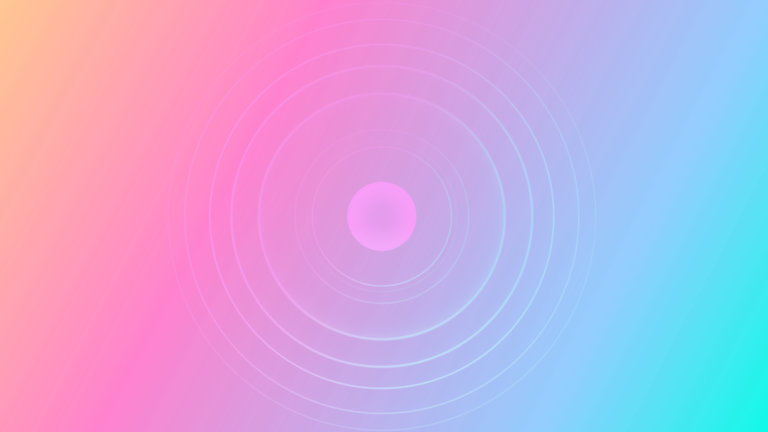
Write a Shadertoy shader that draws this background.

```glsl
// Glowing concentric rings around a soft orb on a diagonal pastel gradient.

const vec3 ORANGE = vec3(1.0, 0.78, 0.57);
const vec3 PINK   = vec3(1.0, 0.51, 0.81);
const vec3 SKY    = vec3(0.57, 0.81, 1.0);
const vec3 CYAN   = vec3(0.06, 0.98, 0.91);
const vec3 ORCHID = vec3(0.98, 0.62, 0.98);
const vec3 ICE    = vec3(0.69, 0.91, 1.0);

const vec2 SLOPE = vec2(0.884, -0.469); // direction of the colour ramp
const vec2 CENTRE = vec2(-0.005, -0.001);

// Each ring: radius, half width, strength, strength of its inward glow
const int RING_COUNT = 8;
const vec4 RINGS[RING_COUNT] = vec4[](
    vec4(0.161, 0.0013, 0.42, 0.04),
    vec4(0.174, 0.0020, 0.10, 0.00),
    vec4(0.201, 0.0017, 0.26, 0.03),
    vec4(0.284, 0.0032, 0.60, 0.26),
    vec4(0.348, 0.0027, 0.62, 0.10),
    vec4(0.398, 0.0019, 0.62, 0.06),
    vec4(0.456, 0.0016, 0.42, 0.04),
    vec4(0.495, 0.0012, 0.24, 0.02));

// Four-stop ramp, t from 0 to 1
vec3 ramp(float t) {
    vec3 c = mix(ORANGE, PINK, clamp(t / 0.33, 0.0, 1.0));
    c = mix(c, SKY, clamp((t - 0.33) / 0.445, 0.0, 1.0));
    return mix(c, CYAN, clamp((t - 0.775) / 0.225, 0.0, 1.0));
}

// Faint brushed streaks from layered sines
float streaks(float s) {
    return 0.5 * sin(s * 73.0) + 0.3 * sin(s * 131.0 + 1.7) + 0.2 * sin(s * 219.0 + 0.6);
}

// Smoothed coverage of a line around signed distance d
float line(float d, float halfWidth, float pixel) {
    float soft = max(pixel, halfWidth);
    return min(1.0, 2.0 * halfWidth / pixel) * (1.0 - smoothstep(0.0, halfWidth + soft, abs(d)));
}

// Light that fades from the rim towards the inside
float innerGlow(float d, float reach) {
    return d < 0.0 ? exp(d / reach) : 0.0;
}

vec3 addRing(vec3 base, vec2 p, vec4 ring, float pixel) {
    float d = length(p) - ring.x;
    vec2 dir = p / max(length(p), 1e-4);
    vec3 tint = mix(ORCHID, ICE, smoothstep(-0.5, 0.75, dot(dir, SLOPE)));
    tint = mix(tint, vec3(1.0), 0.25 * smoothstep(0.3, 1.0, -dir.y));
    float light = mix(0.6, 1.1, 0.5 - 0.5 * dir.y);
    float glow = ring.w * innerGlow(d, 0.016);
    float stroke = ring.z * line(d, ring.y, pixel);
    return mix(base, tint, clamp(light * max(stroke, glow), 0.0, 1.0));
}

vec3 addOrb(vec3 base, vec2 p, float radius, float pixel) {
    float r = length(p) / radius;
    float cover = 1.0 - smoothstep(-pixel, pixel, length(p) - radius);
    float rim = smoothstep(0.1, 0.95, r);
    vec3 tint = mix(vec3(0.90, 0.61, 0.93), ORCHID, rim);
    tint += 0.04 * smoothstep(0.2, 0.9, -p.y / radius) * vec3(-0.4, 1.0, 0.0);
    return mix(base, tint, 0.94 * cover);
}

void mainImage(out vec4 fragColor, in vec2 fragCoord) {
    float pixel = 1.0 / iResolution.y;
    vec2 p = (fragCoord - 0.5 * iResolution.xy) * pixel;

    // Background
    float along = dot(p, SLOPE);
    vec3 color = ramp(0.5 + along / 2.042);
    color += 0.004 * streaks(along);

    // Rings and orb
    vec2 q = p - CENTRE;
    for (int i = 0; i < RING_COUNT; i++) color = addRing(color, q, RINGS[i], pixel);
    color = addOrb(color, q, 0.080, pixel);

    fragColor = vec4(clamp(color, 0.0, 1.0), 1.0);
}
```
